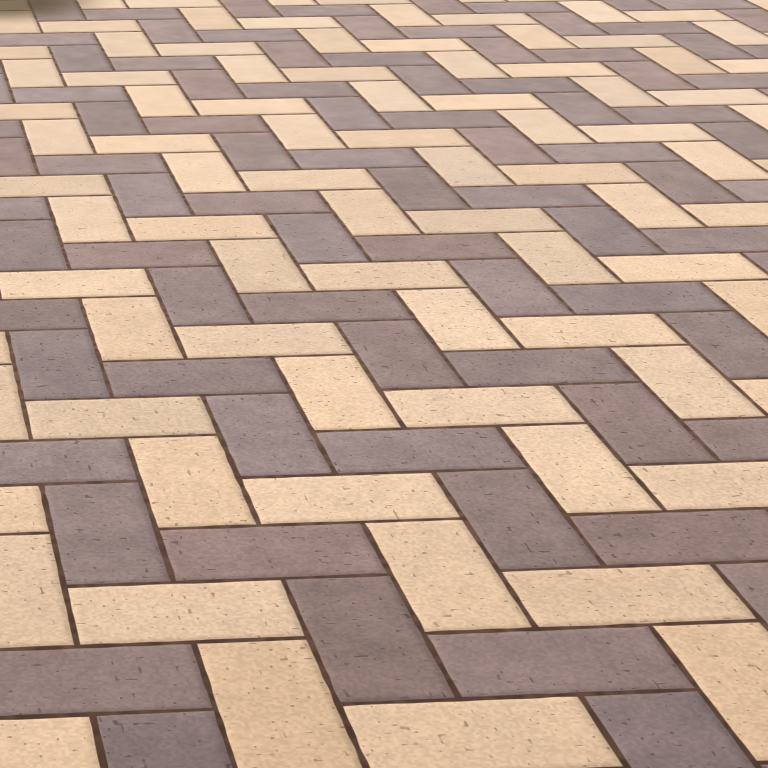
Reproduce this texture procedurally as a Shadertoy shader.

```glsl
// Two-tone herringbone brick paving receding in perspective.

float hash(vec2 p) {
    vec3 q = fract(p.xyx * vec3(0.1031, 0.1030, 0.0973));
    q += dot(q, q.yzx + 33.33);
    return fract((q.x + q.y) * q.z);
}

float noise(vec2 p) {
    vec2 i = floor(p), f = fract(p);
    f = f * f * (3.0 - 2.0 * f);
    return mix(mix(hash(i), hash(i + vec2(1, 0)), f.x),
               mix(hash(i + vec2(0, 1)), hash(i + vec2(1, 1)), f.x), f.y);
}

// Canvas position to ground position, in brick widths; y grows toward the viewer.
vec2 groundPoint(vec2 uv) {
    mat3 groundToCanvas = mat3(0.1348, -0.0023, 0.0034,
                               0.0112, 0.0297, -0.0519,
                               0.4714, 0.6797, 1.0);
    vec3 g = inverse(groundToCanvas) * vec3(uv.x, 1.0 - uv.y, 1.0);
    return g.xy / g.z;
}

void mainImage(out vec4 fragColor, in vec2 fragCoord) {
    vec2 uv = fragCoord / iResolution.xy;
    vec2 p = groundPoint(uv);
    vec2 blur = fwidth(p);

    // Herringbone: each diagonal run of four cells holds an upright and a flat brick.
    vec2 cell = floor(p);
    float k = mod(cell.x + cell.y, 4.0);
    bool upright = k < 2.0;
    vec2 origin = cell - (upright ? vec2(0.0, k) : vec2(k - 2.0, 0.0));
    vec2 size = upright ? vec2(1, 2) : vec2(2, 1);
    vec2 local = p - origin;
    float id = hash(origin + 71.0);
    bool isTan = mod(origin.x + (upright ? 0.0 : 1.0), 2.0) < 0.5;

    // Brick colour, paler with distance, with its own tone.
    vec3 brick = isTan ? mix(vec3(0.89, 0.755, 0.62), vec3(0.95, 0.84, 0.73), uv.y)
                       : mix(vec3(0.55, 0.47, 0.455), vec3(0.69, 0.61, 0.585), uv.y);
    brick *= 0.96 + 0.08 * id;
    brick += (hash(origin + 19.0) - 0.5) * vec3(0.02, 0.0, -0.02);

    // Cloudy stains, sandy grain and small pits; fine detail fades far away.
    float nearness = 1.0 - smoothstep(0.02, 0.07, blur.y);
    float stain = noise(p * 2.7 + id * 40.0) * 0.6 + noise(p * 7.0) * 0.4 - 0.5;
    brick *= 1.0 + stain * (isTan ? 0.06 : 0.13);
    brick *= 1.0 + (noise(p * 34.0) - 0.5) * 0.11 * nearness;
    brick *= 1.0 - 0.22 * smoothstep(0.86, 0.97, noise(p * 19.0 + 5.0)) * nearness;

    // Worn bevels: light on the far and left rims, shade on the near and right.
    vec2 lowRim = 1.0 - smoothstep(vec2(0.03), 0.09 + blur, local);
    vec2 highRim = 1.0 - smoothstep(vec2(0.03), 0.10 + blur, size - local);
    brick *= 1.0 + 0.05 * max(lowRim.x, lowRim.y) - 0.12 * max(highRim.x, highRim.y);

    // Uneven dark joints, softened to the pixel footprint.
    vec2 edge = size * 0.5 - abs(local - size * 0.5);
    float jointHalf = 0.017 + 0.012 * noise(p * 5.0) + 0.006 * id;
    vec2 cover = smoothstep(jointHalf - blur * 0.7, jointHalf + blur * 0.8, edge);
    vec3 joint = mix(vec3(0.34, 0.25, 0.21), vec3(0.50, 0.40, 0.34), uv.y);
    joint *= 0.85 + 0.3 * noise(p * 12.0);
    vec3 color = mix(joint, brick, cover.x * cover.y);

    // Shade in the far left corner.
    float corner = 1.0 - smoothstep(0.3, 1.0, length((uv - vec2(0.0, 1.0)) / vec2(0.16, 0.035)));
    color = mix(color, vec3(0.33, 0.28, 0.20), 0.7 * corner);

    fragColor = vec4(color, 1.0);
}
```
